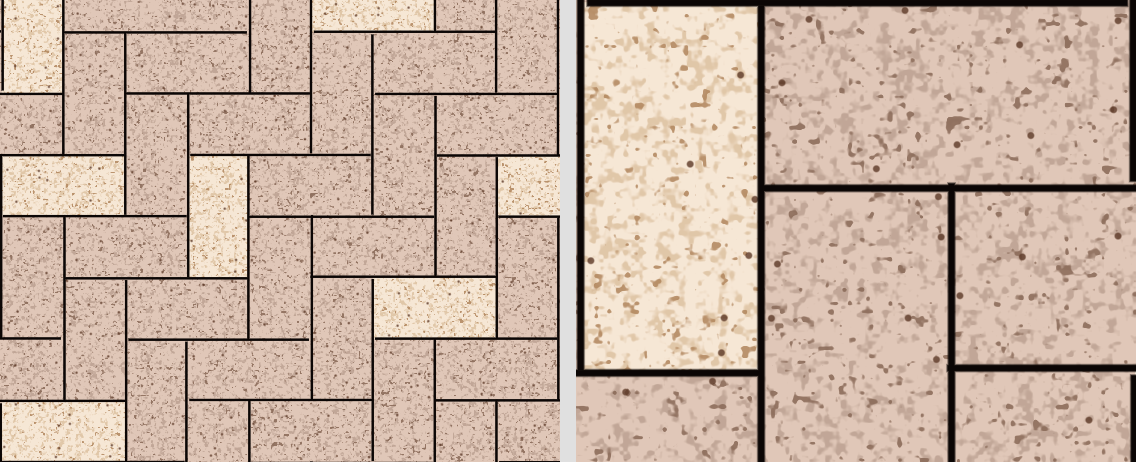
Left, the full canvas; right, a detail of the centre.
Write a Shadertoy shader that draws this pattern.

```glsl
// Herringbone paving of speckled stone slabs with black joints and a few pale slabs.

const vec2 CELL = vec2(0.1105, 0.1331);   // half-slab size as a share of the canvas
const float LEFT_MARGIN = 0.003;
const float JOINT_HALF = 0.020;           // in cells
const vec3 JOINT_COLOR = vec3(0.045, 0.025, 0.018);

// Pale slabs: one mask per row, one bit per column of the slab's lower-left cell
const int PALE_ROWS[8] = int[8](1, 0, 64, 8, 257, 0, 1, 32);

float hash(vec2 p) {
    vec3 q = fract(vec3(p.xyx) * 0.1031);
    q += dot(q, q.yzx + 33.33);
    return fract((q.x + q.y) * q.z);
}

float noise(vec2 p) {
    vec2 i = floor(p), f = fract(p);
    f = f * f * (3.0 - 2.0 * f);
    return mix(mix(hash(i), hash(i + vec2(1, 0)), f.x),
               mix(hash(i + vec2(0, 1)), hash(i + vec2(1, 1)), f.x), f.y);
}

// Lower-left cell of the two-cell slab that covers this cell
vec2 slabOrigin(vec2 cell) {
    float phase = mod(cell.x + cell.y + 1.0, 4.0);
    if (phase == 2.0) cell.x -= 1.0;
    if (phase == 0.0) cell.y -= 1.0;
    return cell;
}

bool isPale(vec2 origin) {
    ivec2 o = ivec2(origin);
    return ((PALE_ROWS[o.y & 7] >> (o.x & 15)) & 1) == 1;
}

// Distance to a joint three cells long, slightly shifted and trimmed by its seed
float jointDistance(float along, float across, vec2 seed) {
    float shift = (hash(seed) - 0.5) * 0.032;
    float startTrim = mix(-0.02, 0.05, hash(seed + 17.0));
    float endTrim = mix(-0.02, 0.05, hash(seed + 41.0));
    float ends = max(startTrim - along, along - 3.0 + endTrim);
    return max(abs(across - shift) - JOINT_HALF, ends);
}

float jointsDistance(vec2 p) {
    vec2 edge = round(p);
    float alongX = mod(p.x + edge.y + 0.5, 4.0) - 0.5;
    float alongY = mod(p.y + edge.x - 1.5, 4.0) - 0.5;
    vec2 startX = vec2(round(p.x - alongX), edge.y);
    vec2 startY = vec2(edge.x, round(p.y - alongY));
    float across = jointDistance(alongX, p.y - edge.y, startX + 60.0);
    float upright = jointDistance(alongY, p.x - edge.x, startY + 130.0);
    if (startY == vec2(3, 7)) upright = 1.0;   // one joint is left open
    return min(across, upright);
}

// Sparse round grains, at most one in each grid square
float grains(vec2 p, float density, float radius, float blur) {
    vec2 id = floor(p);
    vec2 center = 0.25 + 0.5 * vec2(hash(id + 7.0), hash(id + 23.0));
    float dot01 = 1.0 - smoothstep(radius - blur, radius + blur, length(p - id - center));
    return dot01 * step(hash(id + 71.0), density);
}

vec3 stone(vec2 p, bool pale, float pixel) {
    vec3 base  = pale ? vec3(0.965, 0.905, 0.835) : vec3(0.880, 0.782, 0.722);
    vec3 shade = pale ? vec3(0.880, 0.780, 0.660) : vec3(0.755, 0.652, 0.592);
    vec3 fleck = pale ? vec3(0.690, 0.520, 0.360) : vec3(0.530, 0.405, 0.335);
    float mottle = 0.6 * noise(p * 23.0 + 50.0) + 0.4 * noise(p * 47.0 + 90.0);
    float chips = 0.6 * noise(p * vec2(19.0, 25.0) + 300.0) + 0.4 * noise(p * 41.0 + 500.0);
    vec3 color = mix(base, shade, smoothstep(0.50, 0.76, mottle));
    color = mix(color, fleck, 0.85 * smoothstep(0.70, 0.82, chips));
    float dark = grains(p * 6.0 + 40.0, 0.14, 0.11, pixel * 6.0);
    return mix(color, vec3(0.36, 0.22, 0.15), 0.8 * dark);
}

void mainImage(out vec4 fragColor, in vec2 fragCoord) {
    vec2 p = (fragCoord / iResolution.xy - vec2(LEFT_MARGIN, 0.0)) / CELL;
    float pixel = 1.0 / (CELL.x * iResolution.x);

    // Slab surface
    vec3 color = stone(p, isPale(slabOrigin(floor(p))), pixel);

    // Joints
    float soft = max(0.6 * pixel, 0.008);
    float joint = 1.0 - smoothstep(-soft, soft, jointsDistance(p));
    fragColor = vec4(mix(color, JOINT_COLOR, joint), 1.0);
}
```
